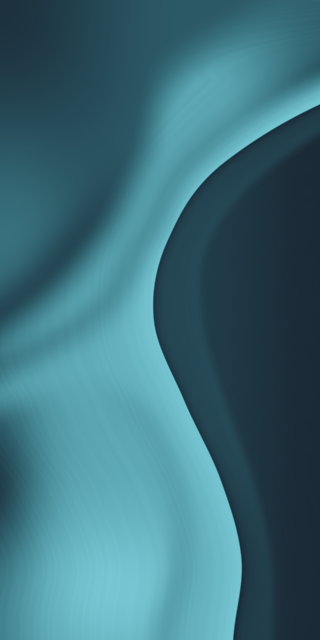
Give the GLSL for this background, as a Shadertoy shader.

```glsl
// Curve knots: x positions at nine evenly spaced heights, bottom to top
const float RIM_EDGE[9]    = float[9](0.729, 0.755, 0.690, 0.575, 0.481, 0.525, 0.711, 1.185, 2.08);
const float INNER_EDGE[9]  = float[9](0.839, 0.836, 0.779, 0.690, 0.622, 0.643, 0.860, 1.300, 2.00);
const float UPPER_EDGE[9]  = float[9](-3.0, -2.2, -1.3, -0.37, 0.08, 0.32, 0.45, 0.54, 0.86);
const float CREASE[9]      = float[9](-2.2, -1.5, -0.9, -0.23, 0.276, 0.45, 0.604, 0.943, 1.56);
const float POOL_EDGE[9]   = float[9](0.50, 0.557, 0.53, 0.385, 0.0, -0.8, -1.6, -2.4, -3.2);
const float KNOT_STEP = 0.25;

const float STREAM_TONE = 0.65;
const float RIM_GLOW = 0.11;
const float CREASE_DEPTH = 0.09;
const float BAND_TONE = 0.28;
const float STREAK_STRENGTH = 0.016;
const float STREAK_DENSITY = 130.0;

float hash(float n) {
    return fract(sin(n * 127.1) * 43758.5453);
}

float noise(float x) {
    float cell = floor(x);
    return mix(hash(cell), hash(cell + 1.0), smoothstep(0.0, 1.0, x - cell));
}

// Elliptical soft spot
float glow(vec2 p, vec2 center, vec2 radius) {
    vec2 d = (p - center) / radius;
    return exp(-dot(d, d));
}

// Soft line around zero distance
float ridge(float d, float width) {
    return exp(-d * d / (width * width));
}

// Catmull-Rom curve x(y)
float curve(float knots[9], float y) {
    float s = clamp(y / KNOT_STEP, 0.0, 7.999);
    int i = int(s);
    float t = s - float(i);
    float a = knots[max(i - 1, 0)];
    float b = knots[i];
    float c = knots[i + 1];
    float d = knots[min(i + 2, 8)];
    return b + 0.5 * t * (c - a + t * (2.0 * a - 5.0 * b + 4.0 * c - d
                        + t * (3.0 * (b - c) + d - a)));
}

// Approximate signed distance, positive to the right
float curveDistance(float knots[9], vec2 p) {
    float x = curve(knots, p.y);
    float slope = (curve(knots, p.y + 0.01) - curve(knots, p.y - 0.01)) / 0.02;
    return (p.x - x) / sqrt(1.0 + slope * slope);
}

float backdropTone(vec2 p, float upper) {
    float tone = 0.19 + 0.16 * smoothstep(0.0, 0.75, length((p - vec2(0.0, 2.0)) * vec2(1.3, 0.7)));
    tone += 0.13 * glow(p, vec2(0.02, 1.32), vec2(0.21, 0.33));
    float lower = 1.0 - smoothstep(1.1, 1.6, p.y);
    return tone - 0.13 * lower * ridge(upper + 0.07, 0.08);
}

float streamTone(vec2 p, float edge, float crease) {
    // Sheet above the crease fades toward the upper right and the left side
    float sheet = STREAM_TONE - 0.27 * smoothstep(0.0, 0.5, p.x - 0.62 + 0.5 * (p.y - 1.77));
    sheet -= 0.12 * exp(-p.x / 0.12);

    // Lower sheet brightens toward its rim
    float body = STREAM_TONE + 0.02 + RIM_GLOW * exp(min(edge, 0.0) / 0.09);
    body -= 0.07 * exp(-p.x / 0.1);
    float tone = mix(sheet, body, smoothstep(-0.03, 0.09, crease));
    tone -= CREASE_DEPTH * ridge(crease, 0.05);

    // Pool: fold, bright base and shaded left side
    float pool = curveDistance(POOL_EDGE, p);
    float below = 1.0 - smoothstep(0.68, 0.86, p.y);
    float inside = 1.0 - smoothstep(-0.07, 0.03, pool);
    tone -= below * (0.06 * ridge(pool - 0.01, 0.05) + 0.025 * inside);
    tone += 0.13 * inside * glow(p, vec2(0.35, 0.16), vec2(0.3, 0.25));
    float shade = 1.0 - smoothstep(0.66, 0.79, p.y - 0.3 * p.x);
    tone -= shade * 0.27 * glow(p, vec2(-0.04, 0.48), vec2(0.16, 0.23));
    return tone - shade * 0.09 * ridge(p.x, 0.13);
}

float shadowTone(vec2 p, float edge) {
    float inner = curveDistance(INNER_EDGE, p);
    float band = BAND_TONE - 0.04 * smoothstep(0.25, 0.8, abs(p.y - 0.95));
    float deep = mix(0.235, 0.165, smoothstep(0.62, 1.0, p.x));
    float tone = mix(band, deep, smoothstep(-0.02, 0.035, inner));
    tone += 0.015 * ridge(inner, 0.015);
    return tone - 0.1 * exp(-max(edge, 0.0) / 0.014);
}

// Teal ramp indexed by its green level
vec3 teal(float tone) {
    return vec3(0.075 + tone * (0.1 + 0.52 * tone), tone, tone + 0.05);
}

void mainImage(out vec4 fragColor, in vec2 fragCoord) {
    vec2 p = fragCoord / iResolution.xy * vec2(1.0, 2.0);
    float pixel = 2.0 / iResolution.y;
    float edge = curveDistance(RIM_EDGE, p);
    float upper = curveDistance(UPPER_EDGE, p);
    float crease = curveDistance(CREASE, p);

    // Fine streaks follow the rim
    float streaks = noise(edge * STREAK_DENSITY + 2.0 * p.y) - 0.5;
    float stream = streamTone(p, edge, crease) + STREAK_STRENGTH * streaks;

    // Layers from back to front
    float softness = mix(0.07, 0.11, smoothstep(1.6, 2.0, p.y));
    float tone = mix(backdropTone(p, upper), stream, smoothstep(-softness, softness, upper));
    float dark = shadowTone(p, edge) + 0.3 * STREAK_STRENGTH * streaks;
    tone = mix(tone, dark, smoothstep(-pixel, pixel, edge));
    fragColor = vec4(teal(tone), 1.0);
}
```
